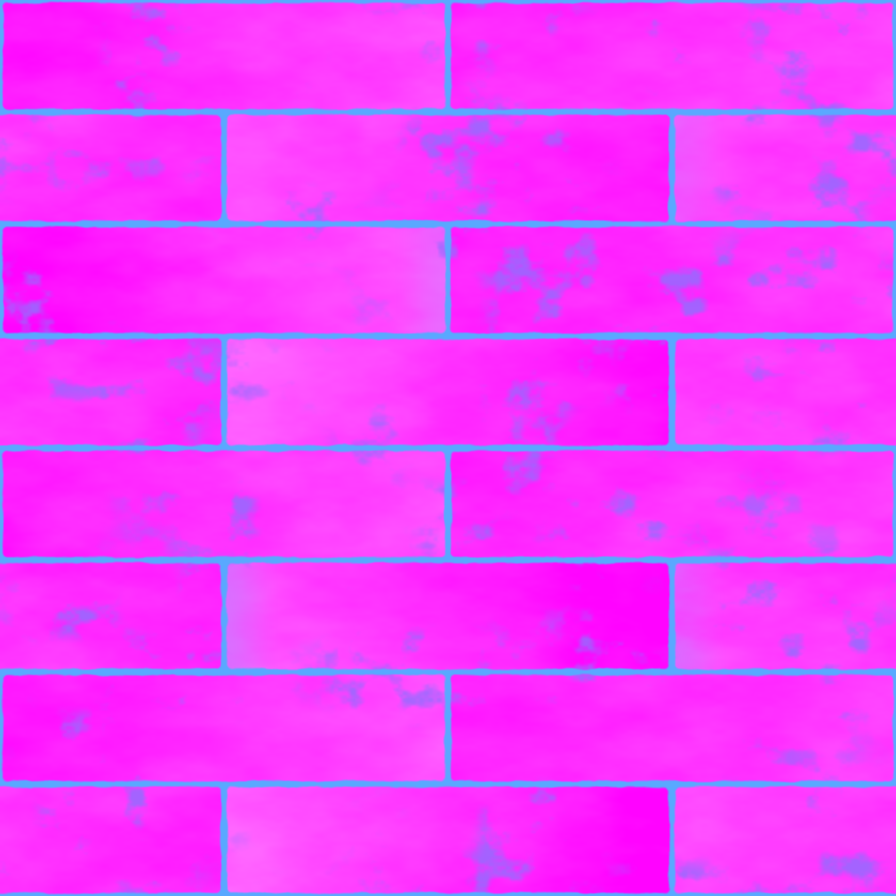
A WebGL 2 fragment shader for this texture map:

```glsl
#version 300 es
precision highp float;
// Running-bond wall of long magenta bricks with thin blue joints, 2 across and 8 down.
// Each brick is a rough rounded box with its own tilt gradient; wrapping value noise
// adds cloudy mottling and sparse lilac pits, so the tile repeats without a seam.

uniform vec2 u_resolution;
out vec4 fragColor;

const vec2 BRICKS = vec2(2.0, 8.0);
const float JOINT_HALF = 0.0034;
const float CORNER = 0.005;
const float ROUGHNESS = 0.0042;

const vec3 MAGENTA = vec3(1.00, 0.01, 1.00);
const vec3 PINK = vec3(1.00, 0.35, 1.00);
const vec3 LILAC = vec3(0.74, 0.50, 1.00);
const vec3 PIT = vec3(0.58, 0.42, 1.00);
const vec3 JOINT = vec3(0.35, 0.66, 1.00);

float hash(vec2 p, float salt) {
    vec3 q = fract(vec3(p.xyx + salt * 7.31) * 0.1031);
    q += dot(q, q.yzx + 33.33);
    return fract((q.x + q.y) * q.z);
}

// Value noise that wraps after "period" cells.
float noise(vec2 p, vec2 period, float salt) {
    vec2 cell = floor(p);
    vec2 f = p - cell;
    f = f * f * f * (f * (f * 6.0 - 15.0) + 10.0);
    vec2 a = mod(cell, period);
    vec2 b = mod(cell + 1.0, period);
    float low = mix(hash(a, salt), hash(vec2(b.x, a.y), salt), f.x);
    float high = mix(hash(vec2(a.x, b.y), salt), hash(b, salt), f.x);
    return mix(low, high, f.y);
}

float fbm(vec2 uv, vec2 freq, float salt) {
    float sum = 0.0;
    float amp = 0.533;
    for (int i = 0; i < 4; i++) {
        sum += amp * noise(uv * freq, freq, salt + float(i));
        freq *= 2.0;
        amp *= 0.5;
    }
    return sum;
}

float roundedBox(vec2 p, vec2 halfSize, float radius) {
    vec2 q = abs(p) - halfSize + radius;
    return length(max(q, 0.0)) + min(max(q.x, q.y), 0.0) - radius;
}

// Lightness slope over a brick: rows lean alternately right and left.
vec2 brickTilt(vec2 id, float shifted) {
    float strength = mix(0.55, 1.1, hash(id, 3.0));
    strength *= mix(1.0, 0.4, id.x);
    float lean = mix(1.0, -1.0, shifted);
    return vec2(lean * strength, 0.35 * (hash(id, 5.0) - 0.5));
}

vec3 brickColor(vec2 uv, vec2 local, vec2 id, float shifted) {
    // Tilt, per-brick level and mottling
    float tone = 0.53 + 0.16 * (hash(id, 9.0) - 0.5);
    tone += dot(brickTilt(id, shifted), local - 0.5);
    tone += 0.45 * (fbm(uv, vec2(14.0, 30.0), 11.0) - 0.5);
    vec3 color = mix(MAGENTA, PINK, clamp(tone, 0.0, 1.15));

    // Bluish fade at the raised end of some bricks
    float endDistance = mix(1.0 - local.x, local.x, shifted);
    float raised = smoothstep(0.55, 0.85, hash(id, 17.0));
    float fade = 1.0 - smoothstep(0.0, 0.13, endDistance);
    color = mix(color, LILAC, 0.8 * raised * fade * smoothstep(0.4, 1.0, tone));

    // Clustered pits
    float cluster = smoothstep(0.3, 0.65, noise(uv * 12.0, vec2(12.0), 23.0));
    float pits = smoothstep(0.58, 0.84, fbm(uv, vec2(26.0, 32.0), 29.0));
    return mix(color, PIT, 0.85 * pits * cluster);
}

void main() {
    vec2 uv = gl_FragCoord.xy / u_resolution;

    // Brick layout: every second row moves by half a brick
    vec2 grid = uv * BRICKS;
    float row = floor(grid.y);
    float shifted = 1.0 - mod(row, 2.0);
    grid.x -= 0.5 * shifted;
    vec2 local = fract(grid);
    vec2 id = vec2(mod(floor(grid.x), BRICKS.x), row);

    // Worn outline
    vec2 size = 1.0 / BRICKS;
    float edge = roundedBox((local - 0.5) * size, 0.5 * size - JOINT_HALF, CORNER);
    edge += ROUGHNESS * (fbm(uv, vec2(52.0), 37.0) - 0.5);
    float soft = max(0.0017, 0.75 / min(u_resolution.x, u_resolution.y));
    float joint = smoothstep(-soft, soft, edge);

    vec3 color = mix(brickColor(uv, local, id, shifted), JOINT, joint);
    fragColor = vec4(color, 1.0);
}
```
